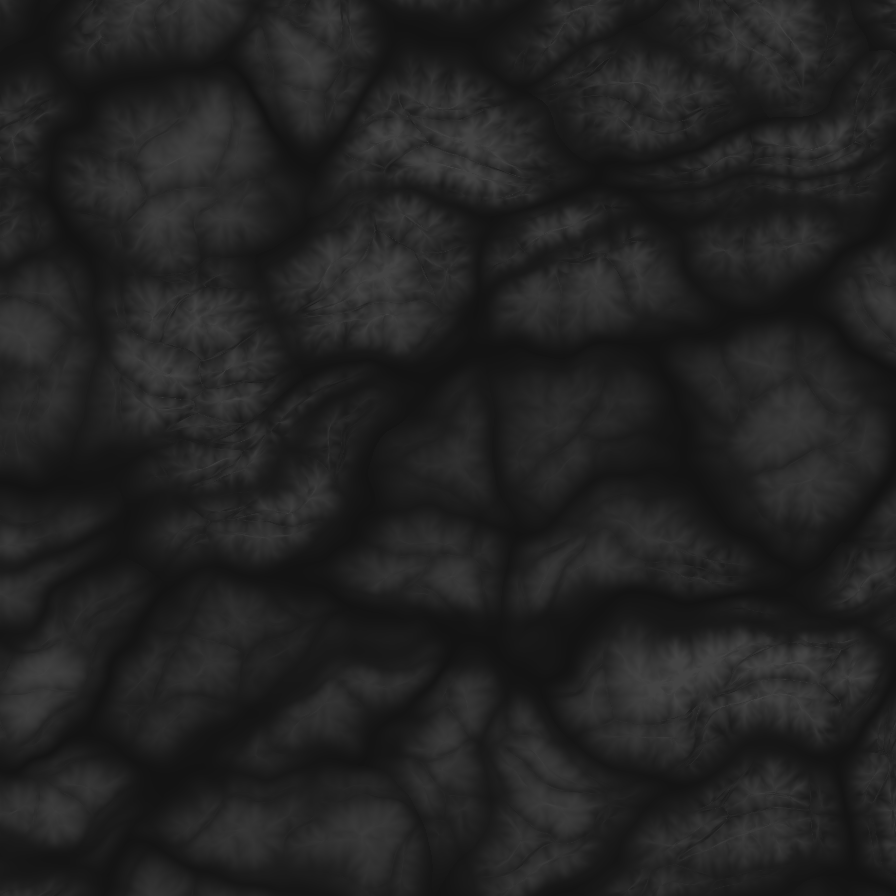
Reproduce this texture map procedurally as a Shadertoy shader.

```glsl
const float TAU = 6.2831853;
const vec3  VALLEY_COLOR = vec3(0.074);
const vec3  PEAK_COLOR   = vec3(0.216);
const vec2  MASSIF_FREQ  = vec2(4.2, 6.4);   // massifs across the canvas
const vec2  SPUR_FREQ    = vec2(10.0, 15.0); // smaller blocks inside them
const float MASSIF_VALLEY = 0.16;            // valley widths, in cells
const float SPUR_VALLEY   = 0.13;
const float VALLEY_POWER  = 1.35;            // 1 is a sharp floor, 2 a round one
const float SHALLOWEST    = 0.45;            // depth of the weakest valley
const float SPUR_DEPTH    = 0.5;
const float SLANT       = 0.22;              // rise of the massifs to the right
const float WARP        = 0.19;
const float TRUNK_WIDTH = 0.026;
const float TRUNK_DEPTH = 0.75;
const int   GULLY_OCTAVES = 3;
const float GULLY_FREQ    = 26.0;
const float GULLY_HEIGHT  = 0.15;
const float GULLY_BRANCH  = 0.6;             // how far gullies steer finer ones
const float SLOPE_STEP    = 0.004;

vec2 hash2(vec2 p) {
    vec3 q = fract(p.xyx * vec3(0.1031, 0.1030, 0.0973));
    q += dot(q, q.yzx + 33.33);
    return fract((q.xx + q.yz) * q.zy);
}

float noise(vec2 p) {
    vec2 i = floor(p), f = fract(p);
    f = f * f * f * (f * (f * 6.0 - 15.0) + 10.0);
    return mix(mix(hash2(i).x, hash2(i + vec2(1, 0)).x, f.x),
               mix(hash2(i + vec2(0, 1)).x, hash2(i + vec2(1, 1)).x, f.x), f.y);
}

float fbm(vec2 p) {
    float sum = 0.0, amp = 0.55;
    for (int i = 0; i < 4; i++) {
        sum += amp * noise(p);
        p = mat2(1.6, 1.2, -1.2, 1.6) * p + 7.3;
        amp *= 0.45;
    }
    return sum;
}

// Blocks parted by Voronoi valleys of varied depth, near 1 inside
float blocks(vec2 p, float valley) {
    vec2 cell = floor(p), nearest = vec2(0.0), nearestId = cell;
    float best = 1e3;
    for (int y = -1; y <= 1; y++)
    for (int x = -1; x <= 1; x++) {
        vec2 id = cell + vec2(x, y);
        vec2 r = id + hash2(id) - p;
        if (dot(r, r) < best) { best = dot(r, r); nearest = r; nearestId = id; }
    }
    float height = 1.0;
    for (int y = -2; y <= 2; y++)
    for (int x = -2; x <= 2; x++) {
        vec2 id = nearestId + vec2(x, y);
        if (id == nearestId) continue;
        vec2 r = id + hash2(id) - p;
        float d = max(dot(0.5 * (r + nearest), normalize(r - nearest)) / valley, 1e-4);
        float depth = mix(SHALLOWEST, 1.0, sqrt(hash2(id + nearestId + 0.5).x));
        height *= 1.0 - depth * exp(-pow(d, VALLEY_POWER));
    }
    return height;
}

// Broad valley carved around a given height of the canvas
float trunk(float offset) {
    float d = offset / TRUNK_WIDTH;
    return 1.0 - TRUNK_DEPTH * exp(-d * d);
}

float terrain(vec2 p) {
    vec2 w = p + WARP * (vec2(fbm(p * 4.5), fbm(p * 4.5 + 17.0)) - 0.5);
    vec2 q = vec2(w.x + SLANT * w.y, w.y - SLANT * w.x);
    float h = blocks(q * MASSIF_FREQ + 3.0, MASSIF_VALLEY);
    h *= mix(1.0, blocks(q * SPUR_FREQ + 40.0, SPUR_VALLEY), SPUR_DEPTH);
    h *= trunk(w.y - 0.42 - 0.33 * smoothstep(0.15, 0.8, w.x));
    h *= trunk(w.y - 0.07 - 0.24 * smoothstep(0.0, 0.6, w.x));
    return h * mix(0.75, 1.35, noise(p * 4.0 + 9.0));
}

// Stripes that run downhill: x = height, yz = slope
vec3 gullies(vec2 p, vec2 across) {
    vec2 cell = floor(p);
    vec2 wave = vec2(0.0);
    float total = 0.0;
    for (int y = -1; y <= 1; y++)
    for (int x = -1; x <= 1; x++) {
        vec2 id = cell + vec2(x, y);
        vec2 r = p - id - 0.2 - 0.6 * hash2(id + 61.0);
        float weight = exp(-3.0 * dot(r, r));
        float phase = TAU * dot(r, across);
        wave += weight * vec2(cos(phase), sin(phase));
        total += weight;
    }
    wave /= total;
    wave /= 0.3 + 0.7 * length(wave); // even out the strength
    return vec3(wave.x, -wave.y * TAU * across);
}

void mainImage(out vec4 fragColor, in vec2 fragCoord) {
    vec2 p = fragCoord / iResolution.y;

    // Base relief and its slope
    float h = terrain(p);
    vec2 slope = vec2(terrain(p + vec2(SLOPE_STEP, 0.0)) - h,
                      terrain(p + vec2(0.0, SLOPE_STEP)) - h) / SLOPE_STEP;

    // Branching gullies, stronger on high and rugged ground
    float rugged = mix(0.4, 1.1, smoothstep(0.25, 0.7, noise(p * 3.5 + 21.0) + 0.25 * (p.x + p.y - 1.0)));
    float amp = GULLY_HEIGHT * rugged * smoothstep(0.1, 0.6, h);
    float freq = GULLY_FREQ, detail = 0.0;
    for (int i = 0; i < GULLY_OCTAVES; i++) {
        vec2 across = vec2(-slope.y, slope.x) / (length(slope) + 1.0);
        vec3 g = gullies(p * freq + float(i) * 13.0, across);
        detail += amp * g.x;
        slope += GULLY_BRANCH * amp * freq * g.yz;
        freq *= 1.7;
        amp *= 0.7;
    }

    float height = clamp(h + detail, 0.0, 1.3);
    fragColor = vec4(mix(VALLEY_COLOR, PEAK_COLOR, height), 1.0);
}
```
